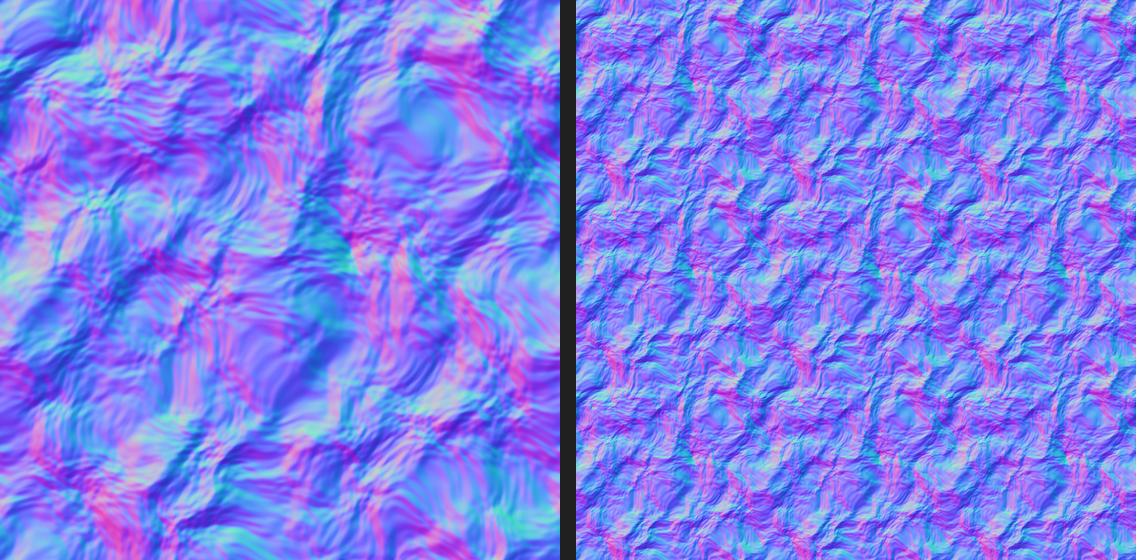
Left, the tile; right, the same tile 3 across and 3 down.
Write a three.js fragment shader that draws this texture map.

```glsl
#define OCTAVES 5
#define BASE_CELLS 4.0
#define GRAIN_SLOPE 0.232
#define RIDGE_HEIGHT 0.048
#define SMALL_RIDGE_HEIGHT 0.02
#define RIDGE_SKEW 0.5
#define WARP 0.085
#define FINE_WARP 0.028
#define SAMPLE_STEP 0.0023

varying vec2 vUv;

// Random unit gradient for a lattice cell
vec2 cellGradient(vec2 cell, float seed) {
  vec3 p = fract(vec3(cell.xyx + seed * 7.31) * vec3(0.1031, 0.1030, 0.0973));
  p += dot(p, p.yzx + 33.33);
  float angle = 6.28318 * fract((p.x + p.y) * p.z);
  return vec2(cos(angle), sin(angle));
}

// Brings a cell back into the unit tile spanned by the columns of an integer lattice
vec2 wrapCell(vec2 c, mat2 m) {
  float det = m[0][0] * m[1][1] - m[1][0] * m[0][1];
  vec2 uv = vec2(m[1][1] * c.x - m[1][0] * c.y, m[0][0] * c.y - m[0][1] * c.x) / det;
  return c - m * floor(uv + 0.001);
}

// Gradient noise that repeats along both columns of the lattice
float wrapNoise(vec2 p, mat2 lattice, float seed) {
  vec2 i = floor(p);
  vec2 f = p - i;
  vec2 w = f * f * f * (f * (f * 6.0 - 15.0) + 10.0);
  vec2 e = vec2(1.0, 0.0);
  float a = dot(cellGradient(wrapCell(i, lattice), seed), f);
  float b = dot(cellGradient(wrapCell(i + e.xy, lattice), seed), f - e.xy);
  float c = dot(cellGradient(wrapCell(i + e.yx, lattice), seed), f - e.yx);
  float d = dot(cellGradient(wrapCell(i + e.xx, lattice), seed), f - e.xx);
  return mix(mix(a, b, w.x), mix(c, d, w.x), w.y);
}

// Two independent noises on a square lattice, for bending the domain
vec2 bend(vec2 uv, float cells, float seed) {
  mat2 lattice = mat2(cells);
  return vec2(wrapNoise(uv * cells, lattice, seed),
              wrapNoise(uv * cells + 0.5, lattice, seed + 1.0));
}

// Slanted ridges, steeper on the upper left side
float ridges(vec2 uv, float scale, float seed) {
  mat2 lattice = scale * mat2(3.0, 1.0, -2.0, 1.0);
  vec2 p = lattice * uv + 0.3;
  p.x += RIDGE_SKEW * wrapNoise(p, lattice, seed);
  return wrapNoise(p, lattice, seed);
}

float height(vec2 uv) {
  uv += WARP * bend(uv, 4.0, 21.0) + FINE_WARP * bend(uv, 11.0, 24.0);
  float h = RIDGE_HEIGHT * ridges(uv, 2.0, 13.0);
  h += SMALL_RIDGE_HEIGHT * ridges(uv, 4.0, 16.0);
  float cells = BASE_CELLS;
  for (int i = 0; i < OCTAVES; i++) {
    float k = float(i);
    h += GRAIN_SLOPE / cells * wrapNoise(uv * cells + 0.37 * k, mat2(cells), k + 1.0);
    cells *= 2.0;
  }
  return h;
}

void main() {
  // Central differences give the surface slope
  vec2 e = vec2(SAMPLE_STEP, 0.0);
  vec2 slope = vec2(height(vUv + e.xy) - height(vUv - e.xy),
                    height(vUv + e.yx) - height(vUv - e.yx)) / (2.0 * SAMPLE_STEP);

  // Tangent-space normal with the green axis pointing down
  vec3 normal = normalize(vec3(-slope.x, slope.y, 1.0));
  gl_FragColor = vec4(normal * 0.5 + 0.5, 1.0);
}
```
